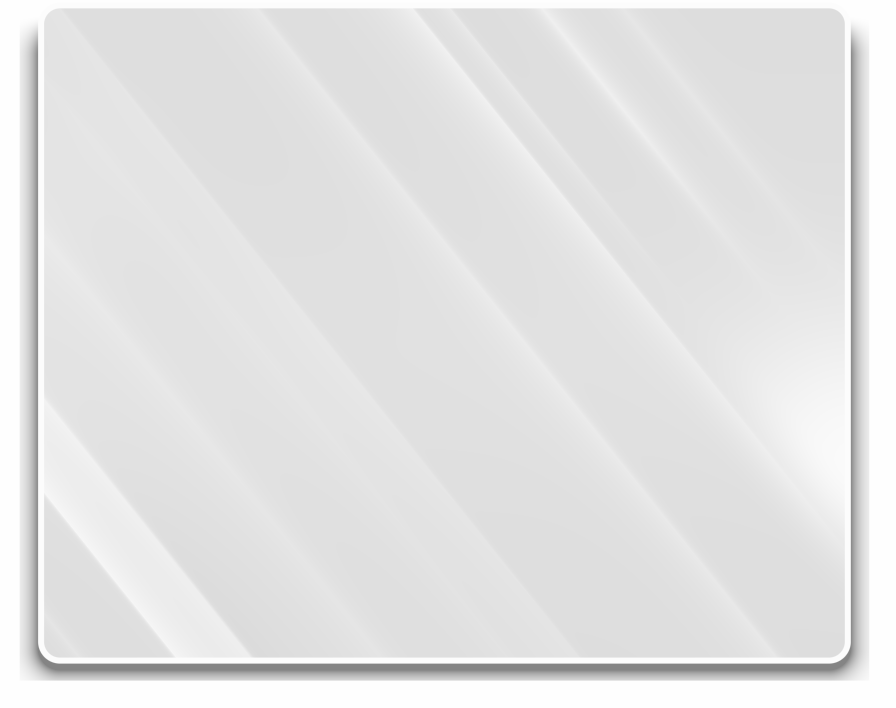
This background is drawn by a Shadertoy shader. Its source:

```glsl
// A pale grey rounded panel with a white rim, a soft drop shadow and diagonal
// light streaks. Each streak is a two-sided exponential ridge across one slanted
// axis; a gaussian glow lights the right side.
#define PANEL_CENTER vec2(-0.005, 0.0297)
#define PANEL_HALF vec2(0.574, 0.467)
#define CORNER 0.031
#define RIM 0.0085
#define BASE_GREY 0.868
#define GLOW_CENTER vec2(0.575, -0.16)
#define GLOW_GAIN 0.105
#define SHADOW_GAIN 0.48
#define SHADOW_FADE 0.014

const int STREAKS = 11;
// Position across the slant, fade to the left, fade to the right, strength
const vec4 streaks[STREAKS] = vec4[](
    vec4(-0.630, 0.012, 0.010, 0.030),
    vec4(-0.493, 0.003, 0.060, 0.085),
    vec4(-0.388, 0.050, 0.005, 0.055),
    vec4(-0.203, 0.060, 0.022, 0.028),
    vec4(-0.025, 0.030, 0.012, 0.010),
    vec4( 0.076, 0.110, 0.003, 0.027),
    vec4( 0.355, 0.040, 0.007, 0.042),
    vec4( 0.574, 0.045, 0.003, 0.070),
    vec4( 0.627, 0.022, 0.003, 0.045),
    vec4( 0.757, 0.014, 0.022, 0.070),
    vec4( 0.871, 0.020, 0.018, 0.035));

float roundedBox(vec2 p, vec2 halfSize, float radius) {
    vec2 q = abs(p) - halfSize + radius;
    return length(max(q, 0.0)) + min(max(q.x, q.y), 0.0) - radius;
}

float ridge(float d, float left, float right) {
    return exp(-max(-d / left, d / right));
}

float panelLight(vec2 p) {
    float across = p.x + 0.8 * p.y + 0.2337;
    float light = BASE_GREY + 0.012 * exp(-p.y * p.y / 0.05);

    // Streaks on the upper right die out towards the glow
    for (int i = 0; i < STREAKS; i++) {
        vec4 k = streaks[i];
        float fadeStart = k.x > 0.6 ? 0.02 : -0.45;
        float fade = k.x > 0.5 ? smoothstep(fadeStart, 0.38, p.y) : 1.0;
        light += k.w * fade * ridge(across - k.x, k.y, k.z);
    }

    // Dark fold at the lower left
    float low = 1.0 - smoothstep(-0.4, 0.0, p.y);
    light -= 0.03 * low * ridge(across + 0.383, 0.004, 0.05);

    // Glow, held to one side of the main streak
    vec2 g = p - GLOW_CENTER;
    float side = smoothstep(0.49, 0.66, across);
    light += GLOW_GAIN * side * exp(-dot(g, g) / 0.045);

    // Soft lift along the upper left edge
    vec2 c = p - vec2(-0.58, 0.24);
    light += 0.018 * exp(-dot(c, c) / 0.025);
    return min(light, 0.985);
}

void mainImage(out vec4 fragColor, in vec2 fragCoord) {
    vec2 p = (fragCoord - 0.5 * iResolution.xy) / iResolution.y;
    float aa = 0.75 / iResolution.y;
    vec2 q = p - PANEL_CENTER;
    float panel = roundedBox(q, PANEL_HALF, CORNER);

    // Shadow falls below the panel and stops at a straight outer frame
    float shadowDist = roundedBox(q + vec2(0.0, 0.009), PANEL_HALF, CORNER);
    float shadow = SHADOW_GAIN * exp(-max(shadowDist, 0.0) / SHADOW_FADE);
    float frame = roundedBox(q + vec2(0.0, 0.012), PANEL_HALF + vec2(0.026, 0.012), 0.0);
    shadow *= 1.0 - smoothstep(-aa, aa, frame);
    shadow *= 1.0 - smoothstep(0.42, 0.48, p.y);

    // Layers: shadowed backdrop, white rim, streaked face
    float grey = 0.998 - shadow;
    grey = mix(grey, 0.99, 1.0 - smoothstep(-aa, aa, panel));
    grey = mix(grey, panelLight(p), 1.0 - smoothstep(-aa, aa, panel + RIM));
    fragColor = vec4(vec3(grey), 1.0);
}
```
